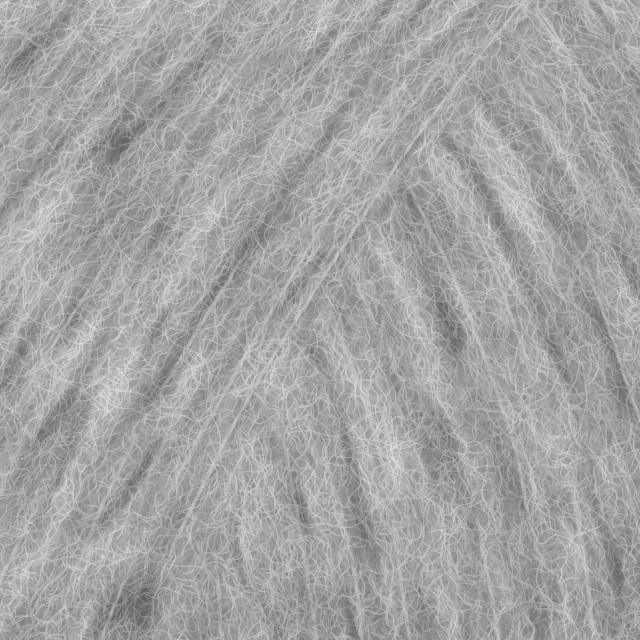
Reproduce this texture procedurally as a WebGL 2 fragment shader.

```glsl
#version 300 es
precision highp float;
// Brushed mohair: two fans of yarn meet along one taut diagonal strand.
// Gradient noise stretched along the yarn gives soft streaks and curly fuzz;
// layers of short bent hairs, scattered in jittered cells, lie on top.
uniform vec2 u_resolution;
out vec4 outColor;

const vec3 WOOL_TINT = vec3(1.006, 1.0, 0.988);
const float MID_TONE = 0.655;
const float GAP_DEPTH = 0.095;      // shade below the hairs
const float STREAK_CONTRAST = 0.14;
const float FUZZ_LIGHT = 0.11;
const float HAIR_WIDTH = 0.0011;
const float STRAND_WIDTH = 0.0032;
const float STRAND_TONE = 0.80;
const float LEFT_SPACING = 0.10;
const float RIGHT_SPACING = 0.075;
const int HAIR_LAYERS = 17;
const int LOOSE_LAYERS = 2;         // last layers, with longer hairs
const int STRAND_LAYER = 11;        // strands lie below this hair layer

vec2 hash2(vec2 p) {
  vec3 q = fract(p.xyx * vec3(0.1031, 0.1030, 0.0973));
  q += dot(q, q.yzx + 33.33);
  return fract((q.xx + q.yz) * q.zy);
}

float cornerGradient(vec2 id, vec2 offset) {
  float a = 6.2832 * hash2(id).x;
  return dot(vec2(cos(a), sin(a)), offset);
}

float gradientNoise(vec2 p) {
  vec2 i = floor(p), f = p - i;
  vec2 u = f * f * f * (f * (f * 6.0 - 15.0) + 10.0);
  vec2 e = vec2(1.0, 0.0);
  return mix(mix(cornerGradient(i, f), cornerGradient(i + e, f - e), u.x),
             mix(cornerGradient(i + e.yx, f - e.yx), cornerGradient(i + 1.0, f - 1.0), u.x), u.y);
}

// Coordinates across (x) and along (y) the yarn of each fan.
vec2 leftFan(vec2 p) { return vec2(p.x - 0.208 - p.y * (0.402 + 0.209 * p.y), p.y); }
vec2 rightFan(vec2 p) { return vec2(p.x + p.y * (0.1 + 0.3 * p.y), p.y); }
float rightSide(vec2 p) { return smoothstep(0.0, 0.07, leftFan(p).x); }

vec2 yarnDirection(vec2 p) {
  float lean = mix(0.402 + 0.418 * p.y, -0.1 - 0.6 * p.y, rightSide(p));
  return normalize(vec2(lean, 1.0));
}

// Soft tone of one fan: broad streaks and darker elongated hollows.
float streakTone(vec2 st) {
  float broad = gradientNoise(st * vec2(14.0, 2.5) + 3.7);
  float narrow = gradientNoise(st * vec2(38.0, 8.0) + 21.3);
  float hollow = gradientNoise(st * vec2(24.0, 7.0) + 57.1);
  return STREAK_CONTRAST * (broad + 0.7 * narrow) - 0.11 * smoothstep(0.12, 0.5, hollow);
}

// Curly fuzz: thin lines where warped noise crosses zero.
float curlyFuzz(vec2 p) {
  float sum = 0.0;
  for (int i = 0; i < 3; i++) {
    float k = float(i);
    vec2 q = mat2(0.8, 0.6, -0.6, 0.8) * p * (38.0 + 13.0 * k) + 19.7 * k;
    q += 0.7 * gradientNoise(q * 0.6 + 8.3);
    sum += 1.0 - smoothstep(0.0, 0.13, abs(gradientNoise(q)));
    p = p.yx * vec2(1.0, -1.0);
  }
  return sum / 3.0;
}

// One twisted strand; d is the distance from its axis.
float twistedStrand(float d, float along, float px) {
  float twist = 0.78 + 0.22 * sin(along * 190.0 + d * 700.0);
  return twist * (1.0 - smoothstep(0.3 * STRAND_WIDTH, STRAND_WIDTH + 0.5 * px, abs(d)));
}

float fanStrands(vec2 st, float spacing, float px) {
  float id = floor(st.x / spacing);
  vec2 rnd = hash2(vec2(id + 40.0, spacing * 900.0));
  float centre = (id + 0.3 + 0.4 * rnd.x) * spacing;
  float wobble = 0.014 * gradientNoise(vec2(id * 7.3, st.y * 4.0));
  float visible = smoothstep(-0.12, 0.25, gradientNoise(vec2(id * 5.1 + 0.5, st.y * 3.5)) + 0.2 * rnd.y);
  return 0.8 * visible * twistedStrand((st.x - centre - wobble) * 0.86, st.y, px);
}

// Coverage (x) and random shade (y) of the bent hairs in one layer.
vec2 hairLayer(vec2 p, float cell, float seed, float px) {
  vec2 g = p / cell + seed * 7.31, best = vec2(0.0);
  for (int n = 0; n < 9; n++) {
    vec2 id = floor(g) + vec2(n % 3 - 1, n / 3 - 1);
    vec2 root = hash2(id + seed * 17.0), rnd = hash2(id + seed * 29.0 + 91.0);
    vec2 dir = yarnDirection((id + 0.5 - seed * 7.31) * cell);
    float v = 2.0 * rnd.x - 1.0, turn = 0.35 * v + 1.3 * v * v * v;
    dir = mat2(cos(turn), sin(turn), -sin(turn), cos(turn)) * dir;
    vec2 q = g - id - root;
    q = vec2(dot(q, dir), dot(q, vec2(-dir.y, dir.x)));
    float bend = 1.5 * (fract(rnd.y * 7.0) - 0.5), phase = 6.28 * root.x;
    float curve = bend * (q.x * q.x - 0.2) + 0.06 * sin(7.0 * q.x + phase);
    float steep = 2.0 * bend * q.x + 0.42 * cos(7.0 * q.x + phase);
    float d = cell * abs(q.y - curve) * inversesqrt(1.0 + steep * steep);
    float reach = 0.6 + 0.35 * root.y;
    float cover = (1.0 - smoothstep(0.2 * HAIR_WIDTH, HAIR_WIDTH + 0.5 * px, d))
                * (1.0 - smoothstep(0.6 * reach, reach, abs(q.x)));
    if (cover > best.x) best = vec2(cover, rnd.y);
  }
  return best;
}

void main() {
  vec2 p = gl_FragCoord.xy / u_resolution.y;
  float px = 1.0 / u_resolution.y;
  vec2 left = leftFan(p), right = rightFan(p);
  float side = rightSide(p);

  // Shaded ground below the hairs
  float tone = MID_TONE + mix(streakTone(left), streakTone(right), side);
  tone += 0.035 * (p.y - p.x) + 0.05 * gradientNoise(p * 4.0 + 11.0);
  float fuzz = mix(curlyFuzz(left * vec2(1.0, 0.6)), curlyFuzz(right * vec2(1.0, 0.6)), side);
  float light = tone - GAP_DEPTH + FUZZ_LIGHT * fuzz + 0.06 * gradientNoise(p * 75.0);

  // Hairs from back to front, with the strands in between
  float strands = mix(fanStrands(left, LEFT_SPACING, px), fanStrands(right, RIGHT_SPACING, px), side);
  float taut = twistedStrand(left.x * 0.86 + 0.004 * gradientNoise(vec2(p.y * 5.0, 2.5)), p.y, px);
  strands = max(strands, taut * smoothstep(0.06, 0.2, p.y));
  for (int i = 0; i < HAIR_LAYERS; i++) {
    if (i == STRAND_LAYER) light = mix(light, STRAND_TONE, 0.85 * strands);
    bool loose = i >= HAIR_LAYERS - LOOSE_LAYERS;
    float cell = loose ? 0.11 : 0.029 + 0.022 * fract(float(i) * 0.618);
    vec2 hair = hairLayer(p, cell, float(i) + 1.0, px);
    float shade = tone + (loose ? 0.13 : mix(-0.07, 0.17, hair.y));
    light = mix(light, shade, 0.62 * hair.x);
  }
  outColor = vec4(clamp(light * WOOL_TINT, 0.0, 1.0), 1.0);
}
```
